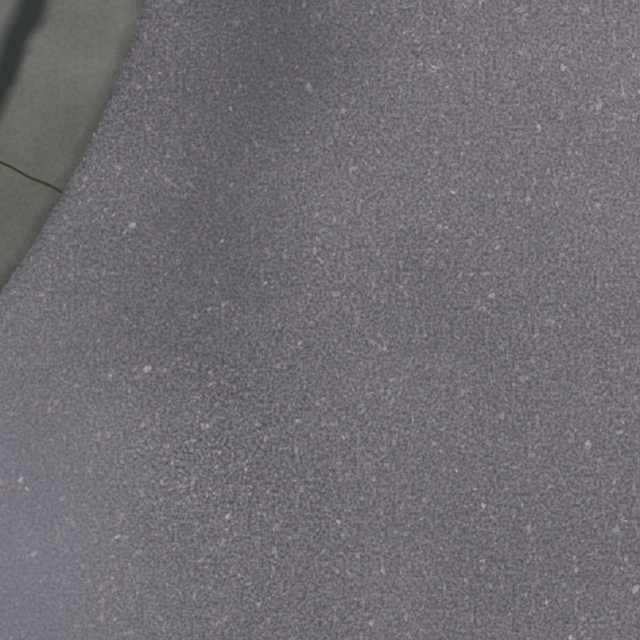
Give the GLSL for this texture, as a three.js fragment shader.

```glsl
// Worn grey asphalt with a curved concrete kerb in the upper left corner.
// Gradient noise gives the grit and stains, scattered ellipses give the stone
// chips, and a parabola bounds the kerb with its joint and dark inner gap.
varying vec2 vUv;

vec2 hash2(vec2 p) {
  vec3 q = fract(p.xyx * vec3(0.1031, 0.103, 0.0973));
  q += dot(q, q.yzx + 33.33);
  return fract((q.xx + q.yz) * q.zy);
}

float gradientDot(vec2 cell, vec2 offset) {
  float angle = 6.2832 * hash2(cell).x;
  return dot(vec2(cos(angle), sin(angle)), offset);
}

// Gradient noise, roughly -0.7 to 0.7
float noise(vec2 p) {
  vec2 i = floor(p), f = fract(p);
  vec2 u = f * f * f * (f * (f * 6.0 - 15.0) + 10.0);
  vec2 e = vec2(1.0, 0.0);
  return mix(mix(gradientDot(i, f), gradientDot(i + e, f - e), u.x),
             mix(gradientDot(i + e.yx, f - e.yx), gradientDot(i + 1.0, f - 1.0), u.x), u.y);
}

float fbm(vec2 p) {
  float sum = 0.0, amplitude = 1.0;
  for (int i = 0; i < 4; i++) {
    sum += amplitude * noise(p);
    p = mat2(1.6, 1.2, -1.2, 1.6) * p + 17.3;
    amplitude *= 0.5;
  }
  return sum;
}

// Turned elliptical chips on a jittered grid: x is coverage, y a random tone
vec2 chips(vec2 p, float density) {
  vec2 cell = floor(p), result = vec2(0.0, 0.5);
  for (int y = -1; y <= 1; y++) {
    for (int x = -1; x <= 1; x++) {
      vec2 id = cell + vec2(float(x), float(y));
      vec2 look = hash2(id + 71.7), kind = hash2(id + 213.1);
      vec2 d = p - id - hash2(id);
      float angle = 1.1 + 2.4 * (look.x - 0.5);
      float c = cos(angle), s = sin(angle);
      d = vec2(c * d.x + s * d.y, c * d.y - s * d.x);
      float size = mix(0.24, 0.5, look.y * look.y);
      float cover = 1.0 - smoothstep(0.65, 1.25, length(d * vec2(1.0, 1.65)) / size);
      cover *= step(kind.x, density);
      if (cover > result.x) result = vec2(cover, kind.y);
    }
  }
  return result;
}

float blob(vec2 p, vec2 center, vec2 radius) {
  vec2 d = (p - center) / radius;
  return exp(-dot(d, d));
}

vec3 asphalt(vec2 p) {
  // Broad stains, a dark diagonal track and a smoother pale corner
  float stain = fbm(p * 3.5 + 4.0);
  vec2 track = vec2(-0.16, -0.45), start = p - vec2(0.43, 0.97);
  float along = clamp(dot(start, track) / dot(track, track), 0.0, 1.0);
  float trackDist = length(start - track * along) + 0.04 * stain;
  float dark = exp(-pow(trackDist / 0.13, 2.0)) * (1.0 - 0.45 * along);
  float pale = blob(p, vec2(0.0, 0.12), vec2(0.22, 0.4));
  float stony = blob(p, vec2(0.31, 0.27), vec2(0.17, 0.2));
  float rough = 1.0 - 0.55 * pale - 0.35 * dark + 0.2 * stony;
  float shade = 0.442 - 0.068 * dark + 0.03 * pale + 0.025 * stain;
  shade += 0.025 * blob(p, vec2(0.95, 0.85), vec2(0.35, 0.3));

  // Fine grit, then small, medium and rare large chips
  float grit = 0.11 * noise(p * 165.0) + 0.09 * noise(p * 235.0 + 31.0);
  shade += rough * (grit + 0.025 * noise(p * 45.0));
  vec2 fine = chips(p * 125.0, 0.6);
  vec2 medium = chips(p * 82.0 + 19.0, 0.16 + 0.22 * stony);
  vec2 large = chips(p * 58.0 + 47.0, 0.025);
  shade += rough * fine.x * (0.13 * fine.y - 0.045);
  shade += rough * medium.x * (0.03 + 0.07 * medium.y);
  shade += large.x * (0.06 + 0.1 * large.y);

  // Violet grey binder, with warmer and sometimes pink stones
  vec3 tint = mix(vec3(1.0, 0.972, 1.02), vec3(0.985, 0.965, 1.04), pale);
  float warm = 0.6 * fine.x * fine.y + medium.x * 0.6 + large.x * 0.7;
  tint = mix(tint, vec3(1.01, 0.995, 0.985), min(warm, 1.0));
  tint += vec3(0.06, -0.02, -0.015) * medium.x * step(0.82, medium.y);
  return shade * tint;
}

vec3 kerb(vec2 p, float edge) {
  float mottling = fbm(p * 14.0);
  float shade = 0.385 + 0.05 * smoothstep(0.68, 0.95, p.y) + 0.035 * mottling;
  shade += 0.03 * noise(p * 130.0) + 0.02 * noise(p * 210.0);
  shade -= 0.07 * smoothstep(-0.025, 0.0, edge);
  vec3 color = shade * vec3(1.0, 1.0, 0.955);
  // Joint across the kerb
  float joint = abs(p.y - 0.746 + 0.49 * p.x + 0.004 * noise(p * 30.0)) * 0.9;
  color = mix(color, vec3(0.23, 0.21, 0.14), 0.85 * (1.0 - smoothstep(0.0008, 0.0035, joint)));
  // Shadowed gap along the inner side
  float inner = p.x - 0.42 * (p.y - 0.8) + 0.008 * mottling;
  float gap = smoothstep(-0.075, -0.035, inner) * (1.0 - smoothstep(-0.022, 0.006, inner));
  return mix(color, vec3(0.17, 0.185, 0.19), 0.88 * gap);
}

void main() {
  vec2 p = vUv;
  float h = p.y - 0.544;
  float slope = 0.71 - 0.96 * h;
  float edge = (p.x - 0.636 * h + 0.48 * h * (p.y - 0.698)) / sqrt(1.0 + slope * slope);
  edge += 0.002 * noise(p * 40.0);
  vec3 ground = asphalt(p) * (1.0 - 0.16 * exp(-max(edge, 0.0) * 110.0));
  gl_FragColor = vec4(mix(kerb(p, edge), ground, smoothstep(-0.002, 0.002, edge)), 1.0);
}
```
